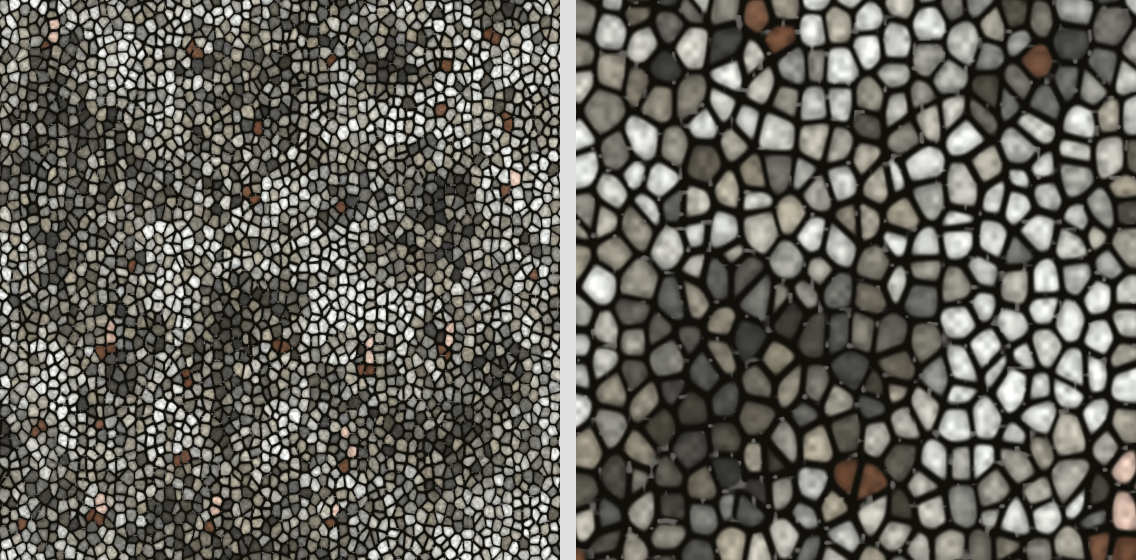
Left, the full canvas; right, a detail of the centre.
This texture is drawn by a WebGL 2 fragment shader. Its source:

```glsl
#version 300 es
precision highp float;
// Densely packed small grey pebbles with dark joints between them.
// A weighted Voronoi diagram gives the stones; smooth-minimum edge distances
// round their corners, and coarse noise gathers them into light and dark areas.

#define STONES vec2(58.0, 47.0)   // columns and rows across the canvas
#define JITTER vec2(0.70, 0.80)   // scatter of the stone centres
#define SIZE_SPREAD 0.20          // difference between large and small stones
#define CORNER_SHARPNESS 15.0
#define JOINT_START 0.015
#define JOINT_END 0.165
#define PATCH_FREQ vec2(10.0, 9.0)
#define PATCH_CONTRAST 0.52
#define STONE_CONTRAST 0.42
#define GRAIN_FREQ 230.0
#define GRAIN_CONTRAST 0.34
#define ACCENT_FREQ 7.0

uniform vec2 u_resolution;
out vec4 fragColor;

// Integer hash: three random values in 0..1 per lattice cell
vec3 hash3(vec2 cell, int seed) {
    uvec3 v = uvec3(ivec3(ivec2(cell), seed));
    v = v * 1664525u + 1013904223u;
    v.x += v.y * v.z; v.y += v.z * v.x; v.z += v.x * v.y;
    v ^= v >> 16u;
    v.x += v.y * v.z; v.y += v.z * v.x; v.z += v.x * v.y;
    return vec3(v >> 8u) / 16777216.0;
}

float valueNoise(vec2 p, int seed) {
    vec2 i = floor(p), f = fract(p);
    f = f * f * (3.0 - 2.0 * f);
    float low = mix(hash3(i, seed).x, hash3(i + vec2(1, 0), seed).x, f.x);
    float high = mix(hash3(i + vec2(0, 1), seed).x, hash3(i + 1.0, seed).x, f.x);
    return mix(low, high, f.y);
}

// Stone centre in xy, weight in z; alternate columns are staggered
vec3 stoneSite(vec2 cell) {
    vec3 h = hash3(cell, 1);
    vec2 stagger = vec2(0.0, 0.5 * mod(cell.x, 2.0) - 0.25);
    return vec3(cell + 0.5 + stagger + JITTER * (h.xy - 0.5), SIZE_SPREAD * h.z);
}

float power(vec2 p, vec3 site) {
    vec2 d = p - site.xy;
    return dot(d, d) - site.z;
}

// Returns the rounded distance to the joint; outputs the owning cell and site
float stoneDistance(vec2 p, out vec2 owner, out vec3 ownSite) {
    vec2 base = floor(p);
    float best = 1e6;
    for (int y = -2; y <= 2; y++)
    for (int x = -2; x <= 2; x++) {
        vec2 cell = base + vec2(x, y);
        vec3 site = stoneSite(cell);
        float value = power(p, site);
        if (value < best) { best = value; owner = cell; ownSite = site; }
    }
    float sum = 0.0;
    for (int y = -2; y <= 2; y++)
    for (int x = -2; x <= 2; x++) {
        vec2 cell = base + vec2(x, y);
        if (cell == owner) continue;
        vec3 site = stoneSite(cell);
        float gap = max(length(site.xy - ownSite.xy), 0.001);
        float edge = (power(p, site) - best) / (2.0 * gap);
        sum += exp(-CORNER_SHARPNESS * edge);
    }
    return -log(max(sum, 1e-9)) / CORNER_SHARPNESS;
}

// Rare rust-brown stones, some topped by a narrow upright pink run
vec3 addAccents(vec3 color, vec2 pos) {
    vec2 cell = floor(pos * ACCENT_FREQ);
    vec3 h = hash3(cell, 5);
    vec2 d = pos - (cell + 0.15 + 0.5 * h.xy) / ACCENT_FREQ;
    float brown = step(length(d), 0.012) * step(0.3, h.z);
    float pink = step(abs(d.x - 0.008), 0.008) * step(0.012, d.y)
               * step(d.y, 0.055) * step(0.74, h.z);
    color = mix(color, vec3(0.38, 0.24, 0.16), 0.85 * brown);
    return mix(color, vec3(0.86, 0.73, 0.66), 0.85 * pink);
}

void main() {
    vec2 uv = gl_FragCoord.xy / u_resolution.y;
    vec2 cell;
    vec3 site;
    float dist = stoneDistance(uv * STONES, cell, site);
    vec2 pos = site.xy / STONES;
    vec3 rnd = hash3(cell, 2);

    // Tone of each stone: clustered brightness plus its own variation
    float patchTone = valueNoise(pos * PATCH_FREQ, 3) - 0.5;
    float tone = 0.61 + PATCH_CONTRAST * patchTone + STONE_CONTRAST * (rnd.x - 0.5);
    tone *= mix(1.0, 0.55, step(0.92, rnd.y));
    tone = clamp(tone, 0.22, 0.87);

    // Pale stones are neutral, darker ones drift towards tan
    float warmth = rnd.z * (1.0 - smoothstep(0.55, 0.85, tone));
    vec3 stone = tone * mix(vec3(0.99, 1.0, 0.98), vec3(1.05, 1.0, 0.87), warmth);
    stone = addAccents(stone, pos);

    // Rounded relief and rough surface
    float grain = valueNoise(uv * GRAIN_FREQ, 4) - 0.5;
    stone *= mix(0.84, 1.08, smoothstep(0.08, 0.36, dist)) + GRAIN_CONTRAST * grain;

    // Joints widen along upright streaks and hold a few pale crumbs
    float streak = 0.07 * (valueNoise(uv * vec2(42.0, 11.0), 6) - 0.5);
    float cover = smoothstep(JOINT_START + streak, JOINT_END + streak, dist);
    float crumb = smoothstep(0.72, 0.95, valueNoise(uv * GRAIN_FREQ, 7));
    vec3 joint = vec3(0.065, 0.057, 0.040) + 0.32 * crumb;
    fragColor = vec4(clamp(mix(joint, stone, cover), 0.0, 1.0), 1.0);
}
```
